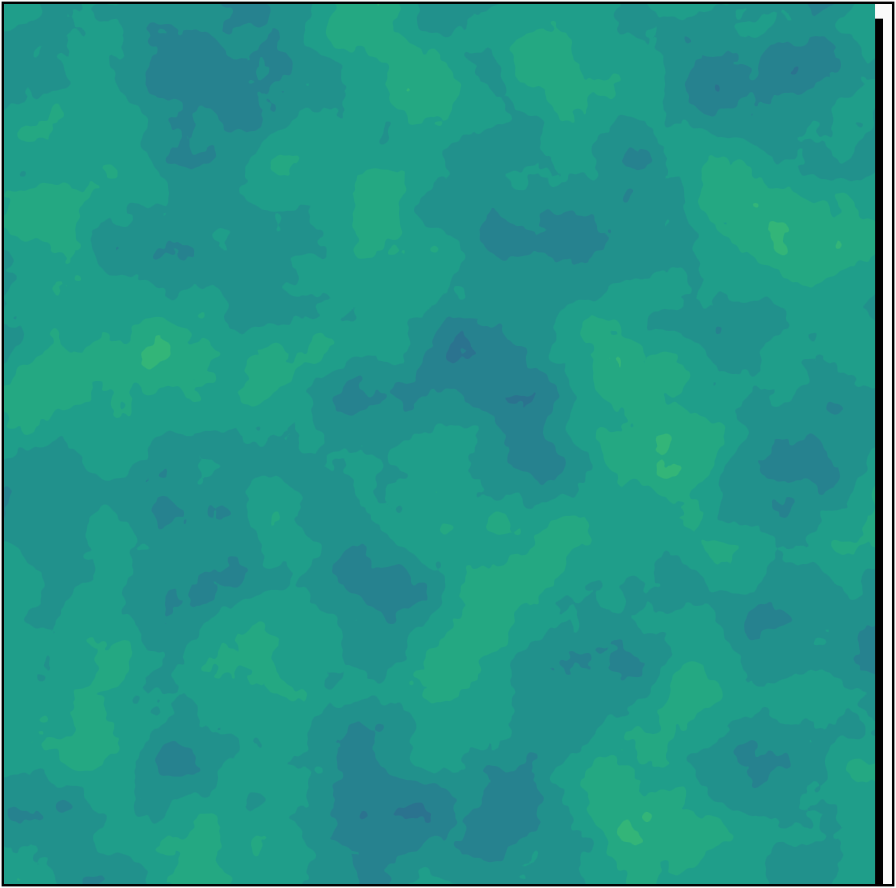
A WebGL 2 fragment shader for this texture:

```glsl
#version 300 es
precision highp float;

#define BASE_CELLS 6.0
#define OCTAVES 5
#define GAIN 0.5
#define BAND_STEP 0.32
#define BAND_BIAS 0.015
#define SEED 17.0
#define RIM 0.0018
#define FRAME 0.0045
#define FIELD_RIGHT 0.9766
#define BAR_RIGHT 0.9855
#define BAR_TOP 0.979

uniform vec2 u_resolution;
out vec4 fragColor;

const int BANDS = 6;
const vec3 BAND_COLORS[BANDS] = vec3[BANDS](
    vec3(0.17, 0.45, 0.56),
    vec3(0.15, 0.51, 0.56),
    vec3(0.13, 0.57, 0.55),
    vec3(0.12, 0.62, 0.54),
    vec3(0.14, 0.66, 0.51),
    vec3(0.20, 0.71, 0.47));
const vec3 PAPER = vec3(0.98);
const vec3 INK = vec3(0.0);

// Integer hash to a unit gradient
vec2 gradientAt(vec2 cell) {
    uvec2 q = uvec2(ivec2(cell) + 4096);
    uint h = q.x * 1597334677u ^ q.y * 3812015801u;
    h = (h ^ (h >> 16)) * 2246822519u;
    h = (h ^ (h >> 13)) * 3266489917u;
    h ^= h >> 16;
    float angle = float(h & 65535u) / 65536.0 * 6.28319;
    return vec2(cos(angle), sin(angle));
}

float gradientNoise(vec2 p) {
    vec2 i = floor(p);
    vec2 f = p - i;
    vec2 s = f * f * f * (f * (f * 6.0 - 15.0) + 10.0);
    vec2 e = vec2(1.0, 0.0);
    float a = dot(gradientAt(i), f);
    float b = dot(gradientAt(i + e.xy), f - e.xy);
    float c = dot(gradientAt(i + e.yx), f - e.yx);
    float d = dot(gradientAt(i + e.xx), f - e.xx);
    return mix(mix(a, b, s.x), mix(c, d, s.x), s.y);
}

float fractalNoise(vec2 p) {
    float sum = 0.0;
    float amplitude = 1.0;
    p = p * BASE_CELLS + SEED;
    for (int i = 0; i < OCTAVES; i++) {
        sum += amplitude * gradientNoise(p);
        p = p * 2.0 + vec2(5.37, 9.71);
        amplitude *= GAIN;
    }
    return sum;
}

// Flat colour bands with smoothed contour lines
vec3 contourBands(float height) {
    float level = (height + BAND_BIAS) / BAND_STEP;
    float width = max(fwidth(level), 1e-4);
    vec3 color = BAND_COLORS[0];
    for (int i = 1; i < BANDS; i++) {
        float threshold = float(i) - 0.5 * float(BANDS);
        float cover = clamp((level - threshold) / width + 0.5, 0.0, 1.0);
        color = mix(color, BAND_COLORS[i], cover);
    }
    return color;
}

// Pixel coverage of an axis-aligned box
float boxCover(vec2 uv, vec2 low, vec2 high) {
    vec2 inside = min(uv - low, high - uv) * u_resolution;
    vec2 cover = clamp(inside + 0.5, 0.0, 1.0);
    return cover.x * cover.y;
}

void main() {
    vec2 uv = gl_FragCoord.xy / u_resolution;
    vec2 p = gl_FragCoord.xy / u_resolution.y;
    vec3 field = contourBands(fractalNoise(p));

    // Rim, thin frame, side bar, then the banded field
    vec3 color = PAPER;
    color = mix(color, INK, boxCover(uv, vec2(RIM), vec2(1.0 - RIM)));
    color = mix(color, PAPER, boxCover(uv, vec2(FRAME), vec2(1.0 - FRAME)));
    color = mix(color, INK, boxCover(uv, vec2(FIELD_RIGHT, FRAME), vec2(BAR_RIGHT, BAR_TOP)));
    color = mix(color, field, boxCover(uv, vec2(FRAME), vec2(FIELD_RIGHT, 1.0 - FRAME)));
    fragColor = vec4(color, 1.0);
}
```
